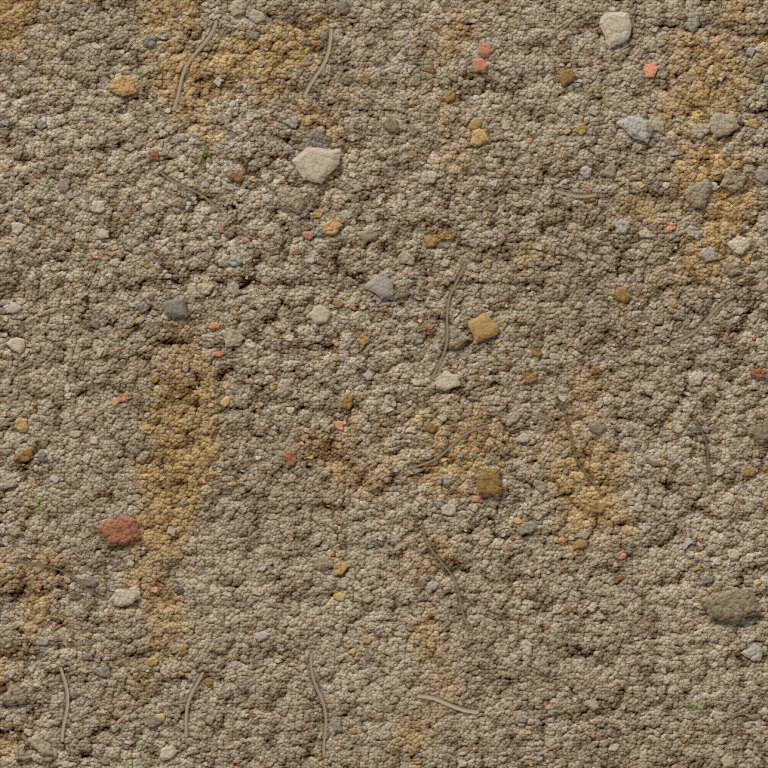
Write a Shadertoy shader that draws this texture.

```glsl
// Rubble-strewn earth: crumbly soil built from lit cellular lumps, covered by
// layers of angular stones (convex polygons with bevels and soft shadows),
// then a few dry twigs. Everything is lit from above, slightly from the left.

const float TAU = 6.2831853;
const vec2 LIGHT = vec2(-0.35, 0.94);
const vec3 DARK_EARTH = vec3(0.27, 0.21, 0.15);
const vec3 MID_EARTH = vec3(0.51, 0.45, 0.36);
const vec3 PALE_DUST = vec3(0.79, 0.73, 0.64);
const vec3 OCHRE_TINT = vec3(1.07, 0.96, 0.74);
const vec3 BRICK_TINT = vec3(1.12, 0.86, 0.78);
const vec3 GREY_TINT = vec3(0.96, 1.0, 1.08);
const vec3 MOSS_TINT = vec3(0.78, 1.0, 0.62);

vec2 hash22(vec2 p) {
    vec3 a = fract(p.xyx * vec3(0.1031, 0.1030, 0.0973));
    a += dot(a, a.yzx + 33.33);
    return fract((a.xx + a.yz) * a.zy);
}

mat2 rotation(float angle) {
    float c = cos(angle), s = sin(angle);
    return mat2(c, s, -s, c);
}

// Layered sines, roughly -1 to 1
float drift(vec2 p) {
    float sum = 0.0, amp = 0.6;
    for (int i = 0; i < 4; i++) {
        p = rotation(1.1) * p * 1.8 + 1.7;
        sum += amp * sin(p.x + 1.4 * sin(p.y * 0.8)) * cos(p.y * 0.7);
        amp *= 0.65;
    }
    return sum;
}

// Cellular noise: one round lump per cell
float lump(vec2 p) {
    vec2 cell = floor(p);
    float nearest = 1.0;
    for (int y = -1; y <= 1; y++)
    for (int x = -1; x <= 1; x++) {
        vec2 id = cell + vec2(x, y);
        vec2 d = id + hash22(id) - p;
        nearest = min(nearest, dot(d, d));
    }
    return 1.0 - nearest;
}

// Slope lighting and crevice darkening of one lump size
float litLumps(vec2 p, float freq) {
    vec2 q = p * freq + freq;
    float h = lump(q);
    return 0.9 * (h - lump(q + 0.3 * LIGHT)) + 0.6 * (h - 0.8);
}

// Tone (red value) to earth colour
vec3 earth(float tone) {
    vec3 shade = mix(DARK_EARTH, MID_EARTH, (tone - 0.27) / 0.24);
    vec3 bright = mix(MID_EARTH, PALE_DUST, (tone - 0.51) / 0.28);
    return tone < 0.51 ? shade : bright;
}

vec3 rockTint(float kind) {
    if (kind < 0.05) return BRICK_TINT;
    if (kind < 0.2) return OCHRE_TINT;
    return kind > 0.75 ? GREY_TINT : vec3(1.0);
}

// Irregular convex polygon: xy = normal of nearest side, z = distance
vec3 polygon(vec2 p, float radius, vec2 seed) {
    vec3 side = vec3(0.0, 0.0, -9.0);
    for (int i = 0; i < 6; i++) {
        vec2 rnd = hash22(seed + float(i) * 3.7);
        float angle = (float(i) + 0.7 * rnd.x) * TAU / 6.0;
        vec2 n = vec2(cos(angle), sin(angle));
        float d = dot(p, n) - radius * mix(0.62, 1.0, rnd.y);
        if (d > side.z) side = vec3(n, d);
    }
    return side;
}

vec3 stoneLayer(vec3 ground, vec2 p, float freq, float chance, float grit) {
    vec2 q = p * freq;
    float soft = freq / iResolution.y;
    for (int y = 1; y >= -1; y--)
    for (int x = -1; x <= 1; x++) {
        vec2 id = floor(q) + vec2(x, y), seed = id + freq * 7.3;
        vec2 pick = hash22(seed), look = hash22(seed + 41.0), form = hash22(seed + 83.0);
        float cluster = 1.0 + 0.7 * drift(id / freq * 3.0);
        if (pick.x > chance * cluster) continue;

        // Shape and soft shadow
        float radius = mix(0.17, 0.43, pick.y * pick.y);
        mat2 turn = rotation(form.x * TAU);
        vec2 stretch = vec2(mix(1.0, 1.5, form.y), 1.0);
        vec2 offset = (q - id - 0.5 - 0.7 * (hash22(seed + 17.0) - 0.5)) * vec2(1.0, 1.2);
        vec3 side = polygon(turn * offset * stretch, radius, seed);
        float shadow = polygon(turn * (offset + LIGHT * radius * 0.28) * stretch, radius, seed).z;
        ground *= 1.0 - 0.5 * smoothstep(0.14, -0.16, shadow / radius);

        // Flat top, bevelled sides, dirt on half-buried stones
        float bevel = smoothstep(-0.38, -0.08, side.z / radius);
        float facing = dot(side.xy, turn * LIGHT);
        float tone = mix(0.46, 0.72, look.x) + bevel * (0.13 * facing - 0.03);
        tone += grit * mix(0.3, 0.8, look.y);
        vec3 rock = earth(tone) * rockTint(fract(look.x * 7.0 + look.y * 5.0));
        ground = mix(ground, rock, smoothstep(soft, -soft, side.z));
    }
    return ground;
}

vec3 twigs(vec3 ground, vec2 p, float freq) {
    vec2 q = p * freq;
    for (int y = -1; y <= 1; y++)
    for (int x = -1; x <= 1; x++) {
        vec2 id = floor(q) + vec2(x, y), pick = hash22(id + 211.0), form = hash22(id + 307.0);
        if (pick.x > 0.4) continue;
        vec2 d = rotation(form.x * TAU) * (q - id - 0.5);
        float reach = mix(0.15, 0.5, pick.y), soft = freq / iResolution.y;
        d.y += 0.03 * sin(d.x * 9.0 + form.y * TAU);
        float dist = length(vec2(max(abs(d.x) - reach, 0.0), d.y)) - mix(0.005, 0.015, form.y);
        ground *= 1.0 - 0.3 * smoothstep(0.025, 0.0, dist);
        ground = mix(ground, earth(0.42 + 0.25 * form.y + 5.0 * d.y), smoothstep(soft, -soft, dist));
    }
    return ground;
}

void mainImage(out vec4 fragColor, in vec2 fragCoord) {
    vec2 p = fragCoord / iResolution.y;
    vec2 warped = p + 0.004 * vec2(drift(p * 30.0), drift(p * 30.0 + 9.0));
    // Soil relief, from clods down to grit
    float rough = 1.0 + 0.35 * drift(p * 3.0);
    float fine = 0.30 * litLumps(warped, 130.0) + 0.34 * litLumps(p, 250.0);
    float clods = 0.22 * litLumps(warped, 27.0) + 0.28 * litLumps(warped, 62.0);
    vec3 color = earth(0.53 + 0.04 * drift(p * 5.0 + 3.0) + fine + clods * rough);
    color *= mix(vec3(1.0), OCHRE_TINT, 0.8 * smoothstep(0.15, 0.8, drift(p * 6.0 + 20.0)));
    color *= mix(vec3(1.0), MOSS_TINT, 0.6 * smoothstep(0.85, 1.15, drift(p * 11.0 + 50.0)));
    // Stones, small to large
    vec2 chipped = p + 0.0012 * vec2(drift(p * 90.0), drift(p * 90.0 + 5.0));
    float freq = 92.0;
    for (int i = 0; i < 5; i++) {
        color = stoneLayer(color, chipped, freq, 0.40 - 0.07 * float(i), fine);
        freq = floor(freq * 0.56);
    }
    color = twigs(color, p, 6.0);
    fragColor = vec4(clamp(color, 0.0, 1.0), 1.0);
}
```
